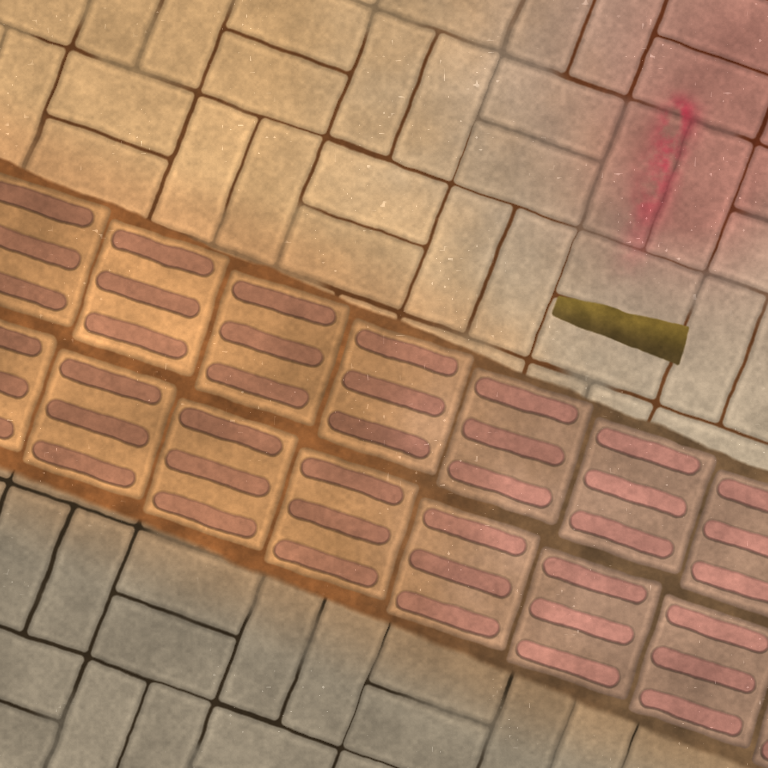
Write a Shadertoy shader that draws this texture.

```glsl
float hash(vec2 p) {
    return fract(sin(dot(p, vec2(127.1, 311.7))) * 43758.5453);
}

float noise(vec2 p) {
    vec2 i = floor(p), f = fract(p);
    f = f * f * (3.0 - 2.0 * f);
    return mix(mix(hash(i), hash(i + vec2(1, 0)), f.x),
               mix(hash(i + vec2(0, 1)), hash(i + vec2(1, 1)), f.x), f.y);
}

float fbm(vec2 p) {
    float sum = 0.0, amp = 0.5;
    for (int i = 0; i < 5; i++) {
        sum += amp * noise(p);
        p = p * 2.07 + 13.7;
        amp *= 0.5;
    }
    return sum;
}

float roundBox(vec2 p, vec2 halfSize, float r) {
    vec2 d = abs(p) - halfSize + r;
    return length(max(d, 0.0)) + min(max(d.x, d.y), 0.0) - r;
}

float segment(vec2 p, vec2 a, vec2 b) {
    vec2 ab = b - a;
    return length(p - a - ab * clamp(dot(p - a, ab) / dot(ab, ab), 0.0, 1.0));
}

// Basket weave: alternating pairs of upright and lying bricks
vec3 pavers(vec2 p, vec2 anchor, vec3 stone, vec3 joint, float aa) {
    vec2 q = inverse(mat2(0.1654, 0.0586, -0.0651, 0.1693)) * (p - anchor);
    vec2 cell = floor(q), f = q - cell;
    if (mod(cell.x + cell.y, 2.0) > 0.5) f = f.yx;
    vec2 id = cell * 2.0 + vec2(floor(f.x * 2.0), 0.37);
    vec2 local = (vec2(fract(f.x * 2.0), f.y) - 0.5) * vec2(0.0878, 0.178);
    local += 0.002 * (vec2(hash(id + 3.1), hash(id + 8.4)) - 0.5);
    float gap = 0.0012 + 0.0016 * hash(id + 5.7);
    float d = roundBox(local, vec2(0.0439, 0.089) - gap, 0.006);

    vec3 face = stone * (0.95 + 0.1 * hash(id));
    face *= 1.0 - 0.13 * smoothstep(-0.007, 0.0, d);
    face *= 1.0 + 0.06 * smoothstep(0.006, 0.0, abs(d + 0.008));
    vec3 filler = mix(stone * 0.72, joint, smoothstep(0.3, 0.6, noise(p * 13.0 + 4.0)));
    return mix(face, filler, smoothstep(-aa, aa, d));
}

void mainImage(out vec4 fragColor, in vec2 fragCoord) {
    vec2 uv = fragCoord / iResolution.xy;
    uv.y = 1.0 - uv.y; // measured downward from the top
    float aa = 1.3 / iResolution.y;
    vec2 p = uv + 0.006 * (vec2(fbm(uv * 28.0), fbm(uv * 28.0 + 40.0)) - 0.48);
    float blotch = fbm(uv * 9.0) - 0.48;
    float cool = smoothstep(0.3, 0.85, uv.x + 0.25 * blotch);
    float slope = uv.y - 0.405 * uv.x + 0.012 * (fbm(uv * 22.0 + 7.0) - 0.48);
    mat2 tilt = mat2(0.951, -0.309, 0.309, 0.951);

    // Upper paving, warm at left and grey at right
    vec3 sand = mix(vec3(0.80, 0.64, 0.45), vec3(0.71, 0.64, 0.54), cool);
    sand = mix(sand, vec3(0.80, 0.58, 0.39), 0.6 * smoothstep(0.1, 0.2, slope) * (1.0 - cool));
    vec3 col = pavers(p, vec2(0.488, 0.0104), sand, vec3(0.40, 0.25, 0.14), aa);

    // Sunken brick exposing a mossy side
    vec2 s = tilt * (p - vec2(0.807, 0.424));
    float hollow = roundBox(s, vec2(0.088, 0.020 + 0.07 * s.x), 0.003);
    vec3 moss = mix(vec3(0.50, 0.42, 0.19), vec3(0.33, 0.27, 0.15), smoothstep(-0.02, 0.02, s.y));
    moss *= 0.8 + 0.45 * fbm(uv * 45.0);
    col = mix(col, moss, smoothstep(aa, -aa, hollow));

    // Red paint: faint haze and a worn streak
    float haze = exp(-14.0 * dot(uv - vec2(1.0, 0.06), uv - vec2(1.0, 0.06)))
               + 0.8 * exp(-90.0 * dot(uv - vec2(0.89, 0.24), uv - vec2(0.89, 0.24)));
    col = mix(col, col * vec3(0.94, 0.72, 0.75), min(haze, 1.0));
    float streak = segment(p, vec2(0.885, 0.15), vec2(0.815, 0.36));
    float paint = exp(-streak * streak * 2200.0) * smoothstep(0.4, 0.12, uv.y);
    paint *= smoothstep(0.2, 0.6, fbm(uv * 32.0));
    col = mix(col, vec3(0.76, 0.22, 0.30), paint);

    // Lower grey paving, stained beside the band
    vec3 grey = mix(vec3(0.58, 0.53, 0.45), vec3(0.65, 0.50, 0.35),
                    0.7 * smoothstep(0.72, 0.60, slope));
    vec3 lower = pavers(p, vec2(0.344, 0.745), grey, vec3(0.20, 0.16, 0.11), aa);
    col = mix(col, lower, smoothstep(-aa, aa, slope - 0.5));

    // Bed of soil under the band
    vec3 soil = mix(vec3(0.54, 0.34, 0.19), vec3(0.43, 0.33, 0.23), cool);
    soil *= 0.75 + 0.5 * fbm(uv * 35.0);
    float bed = smoothstep(-0.003, 0.003, slope - 0.208) * smoothstep(0.006, -0.006, slope - 0.608);
    col = mix(col, soil, bed);

    // Two rows of ribbed tiles, each column stepping down a little
    vec3 clay = mix(vec3(0.78, 0.57, 0.37), vec3(0.63, 0.50, 0.41), cool);
    vec3 rib = mix(vec3(0.66, 0.45, 0.34), vec3(0.71, 0.49, 0.43), cool);
    for (int row = 0; row < 2; row++) {
        float r = float(row);
        vec2 t = tilt * (p - vec2(0.458, 0.413)) - r * vec2(-0.013, 0.180);
        float column = floor(t.x / 0.1703);
        t -= column * vec2(0.1703, 0.0125);
        vec2 id = vec2(column, r + 20.0);
        t += 0.003 * (vec2(hash(id + 2.0), hash(id + 6.0)) - 0.5);
        float halfHeight = 0.0825 - 0.003 * r;
        float d = roundBox(t - vec2(0.085, halfHeight), vec2(0.0825, halfHeight), 0.007);
        vec3 tile = clay * (0.95 + 0.1 * hash(id)) * (1.0 + 0.45 * blotch);
        tile *= 1.0 - 0.22 * smoothstep(-0.007, 0.0, d);
        tile *= 1.0 + 0.08 * smoothstep(0.004, 0.0, abs(d + 0.009));
        for (int k = 0; k < 3; k++) {
            float y = 0.0225 + 0.0565 * float(k);
            float b = segment(t, vec2(0.024, y), vec2(0.138, y)) - 0.0125;
            float shade = 0.14 + 0.18 * smoothstep(-0.01, 0.012, t.y - y);
            vec3 ribColor = rib * (0.94 + 0.12 * hash(id + float(k)) + 0.35 * blotch);
            tile = mix(tile, ribColor, smoothstep(aa, -aa, b));
            tile *= 1.0 - shade * smoothstep(0.0035, 0.0005, abs(b));
        }
        col = mix(col, tile, smoothstep(aa, -aa, d));
    }

    // Grime, grain and pale chips
    col *= 1.0 + 0.25 * (fbm(uv * 18.0 + 3.0) - 0.48);
    col *= 1.0 + 0.22 * (fbm(uv * 150.0) - 0.48);
    col += 0.16 * smoothstep(0.90, 0.98, noise(uv * 190.0)) * smoothstep(0.45, 0.65, fbm(uv * 12.0 + 9.0));
    fragColor = vec4(clamp(col, 0.0, 1.0), 1.0);
}
```
